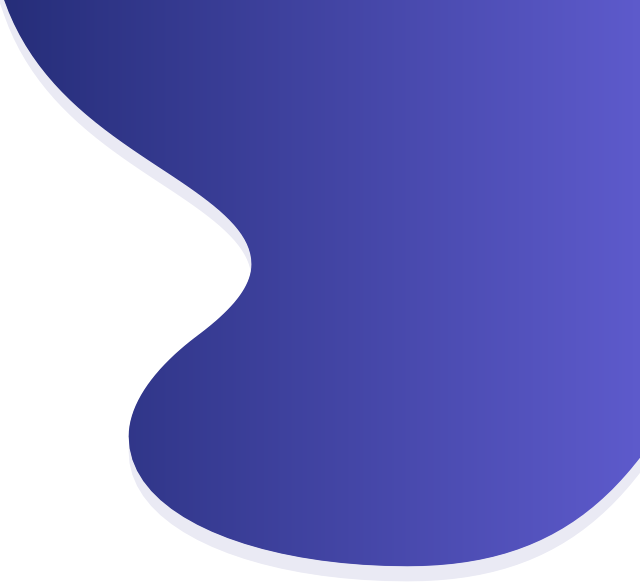
Give the GLSL for this background, as a Shadertoy shader.

```glsl
// Indigo wavy blob with a pale drop shadow on a white background.

const vec3 WHITE = vec3(1.0);
const vec3 SHADOW = vec3(0.918, 0.918, 0.957);
const vec3 INDIGO_DARK = vec3(0.145, 0.176, 0.471);
const vec3 INDIGO_LIGHT = vec3(0.365, 0.353, 0.798);
const float SHADOW_DROP = 0.026;
const int CURVES = 6;
const int STEPS = 20;

// Control points of the joined cubic curves, in units of canvas height
const vec2 OUTLINE[19] = vec2[19](
    vec2(0.007, 1.000), vec2(0.057, 0.857), vec2(0.171, 0.780),
    vec2(0.271, 0.714), vec2(0.363, 0.654), vec2(0.432, 0.606),
    vec2(0.432, 0.546), vec2(0.432, 0.506), vec2(0.396, 0.466),
    vec2(0.340, 0.424), vec2(0.269, 0.371), vec2(0.221, 0.309),
    vec2(0.221, 0.250), vec2(0.221, 0.111), vec2(0.443, 0.027),
    vec2(0.700, 0.027), vec2(0.879, 0.027), vec2(1.000, 0.086),
    vec2(1.097, 0.210));

vec2 cubicBezier(vec2 a, vec2 b, vec2 c, vec2 d, float t) {
    float s = 1.0 - t;
    return s * s * s * a + 3.0 * s * s * t * b + 3.0 * s * t * t * c + t * t * t * d;
}

// Adds one edge to a polygon: x holds squared distance, y the inside sign
vec2 addEdge(vec2 field, vec2 p, vec2 a, vec2 b) {
    vec2 edge = b - a;
    vec2 toPoint = p - a;
    vec2 gap = toPoint - edge * clamp(dot(toPoint, edge) / dot(edge, edge), 0.0, 1.0);
    bool spans = (a.y > p.y) != (b.y > p.y);
    if (spans && toPoint.x < edge.x * toPoint.y / edge.y) field.y = -field.y;
    return vec2(min(field.x, dot(gap, gap)), field.y);
}

// Signed distance to the blob, negative inside
float blobDistance(vec2 p) {
    vec2 field = vec2(1e3, 1.0);
    vec2 start = OUTLINE[0];
    vec2 last = start;
    for (int i = 0; i < CURVES; i++) {
        int k = 3 * i;
        for (int j = 1; j <= STEPS; j++) {
            float t = float(j) / float(STEPS);
            vec2 next = cubicBezier(OUTLINE[k], OUTLINE[k + 1], OUTLINE[k + 2], OUTLINE[k + 3], t);
            field = addEdge(field, p, last, next);
            last = next;
        }
    }
    // Close the outline beyond the right and top of the canvas
    vec2 rightLow = vec2(1.197, 0.339);
    vec2 rightHigh = vec2(1.197, 1.086);
    vec2 leftHigh = vec2(-0.023, 1.086);
    field = addEdge(field, p, last, rightLow);
    field = addEdge(field, p, rightLow, rightHigh);
    field = addEdge(field, p, rightHigh, leftHigh);
    field = addEdge(field, p, leftHigh, start);
    return field.y * sqrt(field.x);
}

float coverage(float dist, float pixel) {
    return 1.0 - smoothstep(-0.6 * pixel, 0.6 * pixel, dist);
}

void mainImage(out vec4 fragColor, in vec2 fragCoord) {
    float pixel = 1.0 / iResolution.y;
    vec2 p = fragCoord * pixel;
    float across = fragCoord.x / iResolution.x;

    // Layers: white, shadow, then the blob with a horizontal gradient
    vec3 indigo = mix(INDIGO_DARK, INDIGO_LIGHT, across);
    vec3 color = mix(WHITE, SHADOW, coverage(blobDistance(p + vec2(0.0, SHADOW_DROP)), pixel));
    color = mix(color, indigo, coverage(blobDistance(p), pixel));
    fragColor = vec4(color, 1.0);
}
```
